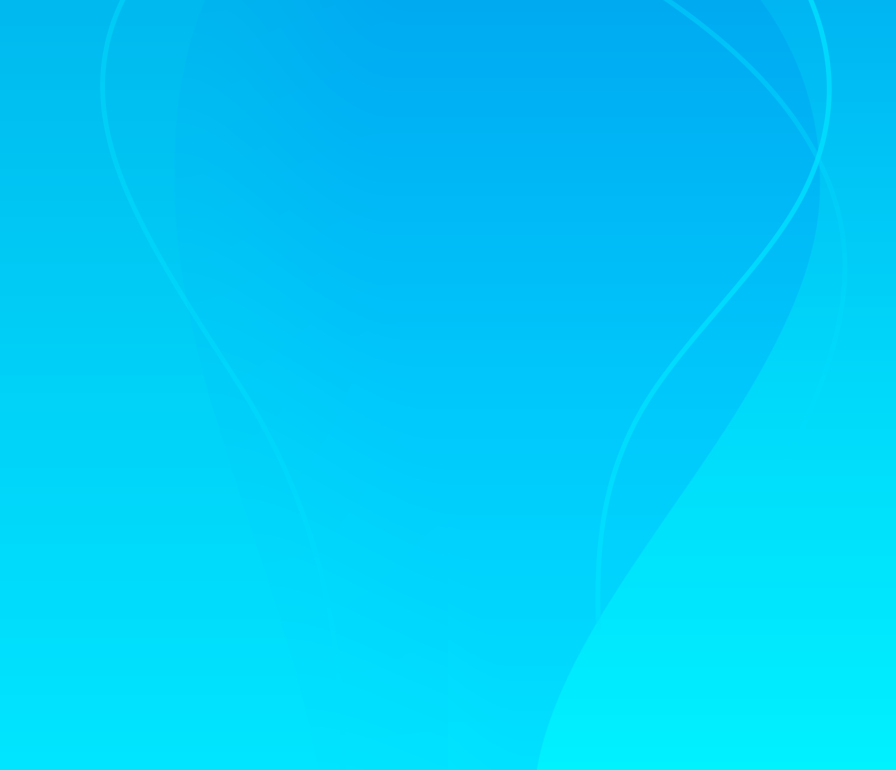
Give the GLSL for this background, as a Shadertoy shader.

```glsl
const vec3 LEFT_TOP = vec3(0.0, 0.725, 0.935);
const vec3 LEFT_MID = vec3(0.0, 0.820, 0.970);
const vec3 LEFT_LOW = vec3(0.0, 0.900, 1.0);
const vec3 RIGHT_TOP = vec3(0.0, 0.710, 0.950);
const vec3 RIGHT_MID = vec3(0.0, 0.850, 0.980);
const vec3 RIGHT_LOW = vec3(0.0, 0.945, 1.0);
const vec3 INNER_TOP = vec3(0.0, 0.665, 0.945);
const vec3 INNER_MID = vec3(0.0, 0.780, 0.985);
const vec3 INNER_LOW = vec3(0.0, 0.880, 1.0);
const vec3 LINE_COLOR = vec3(0.0, 0.880, 1.0);
const float LINE_HALF_WIDTH = 0.0027;
const float LEFT_EDGE_STRENGTH = 0.3;
const float LEFT_FADE_WIDTH = 0.24;

// Three-stop vertical gradient
vec3 ramp(float t, vec3 top, vec3 mid, vec3 low) {
    return t < 0.5 ? mix(top, mid, t * 2.0) : mix(mid, low, t * 2.0 - 1.0);
}

// Cubic span from a to b: start value, end value, start slope, end slope
float span(float t, float a, float b, vec4 k) {
    float len = b - a;
    float s = clamp((t - a) / len, 0.0, 1.0);
    float r = 1.0 - s;
    return mix(k.x, k.y, s * s * (3.0 - 2.0 * s))
         + len * s * r * (k.z * r - k.w * s);
}

// Distance to the zero contour, in canvas widths
float contour(float d) {
    float slope = length(vec2(dFdx(d), dFdy(d)));
    return d / max(slope * iResolution.x, 1e-6);
}

float fillMask(float d) {
    float soft = 1.0 / iResolution.x;
    return smoothstep(-soft, soft, contour(d));
}

float lineMask(float d) {
    float soft = 0.8 / iResolution.x;
    return 1.0 - smoothstep(LINE_HALF_WIDTH - soft, LINE_HALF_WIDTH + soft, abs(contour(d)));
}

float leftEdge(float t) {
    return t < 0.25 ? span(t, 0.0, 0.25, vec4(0.229, 0.195, -0.36, 0.02))
                    : span(t, 0.25, 1.0, vec4(0.195, 0.355, 0.02, 0.15));
}

float rightEdge(float t) {
    if (t < 0.25) return span(t, 0.0, 0.25, vec4(0.849, 0.915, 0.62, -0.02));
    if (t < 0.5) return span(t, 0.25, 0.5, vec4(0.915, 0.840, -0.02, -0.5));
    return span(t, 0.5, 1.0, vec4(0.840, 0.599, -0.5, -0.15));
}

float leftStrand(float t) {
    if (t < 0.25) return span(t, 0.0, 0.25, vec4(0.137, 0.142, -0.42, 0.37));
    if (t < 0.5) return span(t, 0.25, 0.5, vec4(0.142, 0.267, 0.37, 0.55));
    return span(t, 0.5, 1.0, vec4(0.267, 0.383, 0.55, 0.0));
}

float brightStrand(float t) {
    if (t < 0.25) return span(t, 0.0, 0.25, vec4(0.905, 0.897, 0.35, -0.43));
    if (t < 0.5) return span(t, 0.25, 0.5, vec4(0.897, 0.734, -0.43, -0.6));
    return span(t, 0.5, 0.82, vec4(0.734, 0.668, -0.6, 0.03));
}

float faintStrand(float t) {
    return t < 0.25 ? span(t, 0.0, 0.25, vec4(0.745, 0.929, 1.25, 0.3))
                    : span(t, 0.25, 0.62, vec4(0.929, 0.868, 0.3, -0.45));
}

void mainImage(out vec4 fragColor, in vec2 fragCoord) {
    vec2 uv = fragCoord / iResolution.xy;
    float t = 1.0 - uv.y;

    // Side gradients
    vec3 left = ramp(t, LEFT_TOP, LEFT_MID, LEFT_LOW);
    vec3 right = ramp(t, RIGHT_TOP, RIGHT_MID, RIGHT_LOW);
    vec3 color = mix(left, right, step(0.5, uv.x));

    // Deep central ribbon, soft on its left side
    float inset = uv.x - leftEdge(t);
    float depth = mix(LEFT_EDGE_STRENGTH, 1.0, smoothstep(0.0, LEFT_FADE_WIDTH, inset));
    float ribbon = fillMask(inset) * fillMask(rightEdge(t) - uv.x);
    color = mix(color, ramp(t, INNER_TOP, INNER_MID, INNER_LOW), ribbon * depth);

    // Fine strands fading downward
    float leftAlpha = 0.45 * (1.0 - 0.6 * smoothstep(0.3, 1.0, t));
    float faintAlpha = mix(0.42, 0.25, smoothstep(0.1, 0.3, t))
                     * (1.0 - smoothstep(0.42, 0.64, t));
    float brightAlpha = 0.8 * (1.0 - smoothstep(0.79, 0.825, t));
    color = mix(color, LINE_COLOR, lineMask(uv.x - leftStrand(t)) * leftAlpha);
    color = mix(color, LINE_COLOR, lineMask(uv.x - faintStrand(t)) * faintAlpha);
    color = mix(color, LINE_COLOR, lineMask(uv.x - brightStrand(t)) * brightAlpha);

    fragColor = vec4(color, 1.0);
}
```
